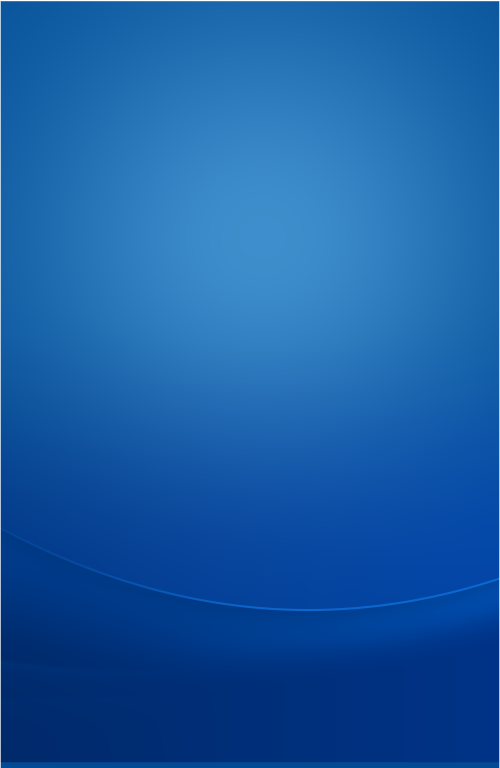
A Shadertoy shader for this background:

```glsl
// Blue studio backdrop: a soft round glow above a dark wave with a thin bright rim.
#define GLOW_CENTER vec2(0.525, 0.69)
#define GLOW_COLOR vec3(0.235, 0.25, 0.21)
#define RIM_LOW vec2(0.617, 0.2057)
#define RIM_BEND 0.28
#define RIM_WIDTH 0.0042
#define RIM_COLOR vec3(0.05, 0.43, 0.85)
#define FRAME_SIDE 0.0014
#define FRAME_TOP 0.0024
#define STRIP_HEIGHT 0.0075

// Height of a bowl-shaped curve with its lowest point at low
float bowl(float x, vec2 low, float bend) {
    return low.y + bend * (x - low.x) * (x - low.x);
}

// Soft ridge of the given half width
float ridge(float d, float width) {
    return exp(-d * d / (width * width));
}

// Coverage of a band, from the depth inside it in pixels
float cover(float depth) {
    return clamp(depth + 0.5, 0.0, 1.0);
}

// Vertical gradient lit by a glow that falls off faster downward
vec3 backdrop(vec2 uv, float aspect) {
    vec3 top = vec3(0.01, 0.305, 0.59);
    vec3 deep = mix(vec3(0.0, 0.215, 0.53), vec3(0.0, 0.265, 0.65), uv.x);
    vec3 color = mix(deep, top, smoothstep(0.25, 0.62, uv.y));
    vec2 d = (uv - GLOW_CENTER) * vec2(1.0, aspect);
    float fall = d.y > 0.0 ? 4.2 : 5.0;
    return color + GLOW_COLOR * exp(-4.2 * d.x * d.x - fall * d.y * d.y);
}

// Dark lower wave with a lit upper band and faint folds
vec3 wave(vec2 uv, float below) {
    vec3 body = mix(vec3(0.0, 0.162, 0.415), vec3(0.0, 0.2, 0.53), uv.x);
    vec3 band = mix(vec3(0.0, 0.235, 0.55), vec3(0.0, 0.28, 0.645), uv.x * uv.x);
    float edge = uv.y - bowl(uv.x, vec2(0.43, 0.148), 0.17);
    float softness = mix(0.085, 0.045, smoothstep(0.0, 0.6, uv.x));
    float center = mix(0.035, 0.0, smoothstep(0.0, 0.5, uv.x));
    vec3 color = mix(body, band, smoothstep(-softness, softness, edge - center));

    // Shadow under the rim and a streak of light climbing to the right
    color *= 1.0 - 0.08 * exp(-below / 0.02);
    color += vec3(0.0, 0.035, 0.06) * ridge(edge - 0.016, 0.026)
           * smoothstep(0.2, 1.0, uv.x);

    // Folds that fade toward the right
    for (int i = 0; i < 2; i++) {
        float n = float(i);
        float fold = bowl(uv.x, vec2(0.28, 0.127 - 0.035 * n), 0.17 - 0.2 * n) - uv.y;
        float lit = smoothstep(-0.004, 0.004, fold) * exp(-max(fold, 0.0) / 0.018);
        color += vec3(0.0, 0.025, 0.042) * lit * (1.0 - 0.6 * n)
               * (1.0 - smoothstep(0.0, 0.5, uv.x));
    }
    return color;
}

void mainImage(out vec4 fragColor, in vec2 fragCoord) {
    vec2 uv = fragCoord / iResolution.xy;
    float aspect = iResolution.y / iResolution.x;
    float pixel = 1.0 / iResolution.x;

    // Signed distance to the rim, in canvas widths
    float slope = 2.0 * RIM_BEND * (uv.x - RIM_LOW.x) * aspect;
    float rise = uv.y - bowl(uv.x, RIM_LOW, RIM_BEND);
    float rim = rise * aspect / sqrt(1.0 + slope * slope);

    vec3 color = mix(wave(uv, max(-rise, 0.0)), backdrop(uv, aspect),
                     smoothstep(-pixel, pixel, rim));

    // Bright line along the rim, weaker to the left
    float line = cover((0.5 * RIM_WIDTH - abs(rim)) / pixel);
    color = mix(color, RIM_COLOR, line * mix(0.2, 0.85, smoothstep(0.0, 0.6, uv.x)));

    // Plain strip along the bottom
    float strip = cover((STRIP_HEIGHT - uv.y) * iResolution.y);
    color = mix(color, vec3(0.01, 0.29, 0.58), strip);

    // White frame on both sides, heavier at the top
    float side = cover((FRAME_SIDE - min(uv.x, 1.0 - uv.x)) / pixel);
    float top = cover((FRAME_TOP - (1.0 - uv.y) * aspect) / pixel);
    color = mix(color, vec3(1.0), max(side, top));

    fragColor = vec4(color, 1.0);
}
```
